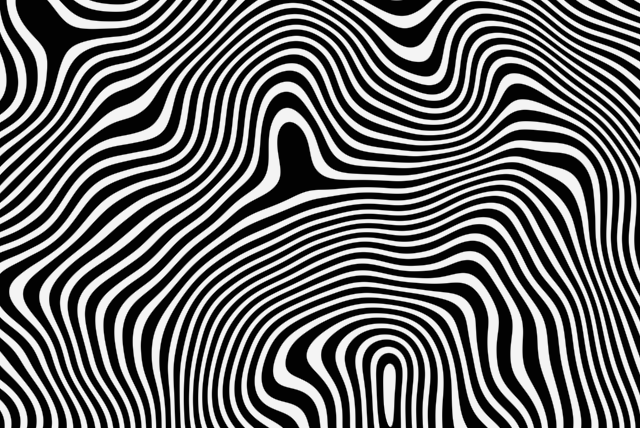
This pattern is drawn by a WebGL 1 fragment shader. Its source:

```glsl
precision highp float;
// Flowing black and white stripes, like bent zebra bands.
// A ring field around one focus is bent by a swell and two octaves of
// gradient noise, then cut into bands with edges smoothed by its slope.

uniform vec2 u_resolution;

const vec3 INK = vec3(0.008);
const vec3 PAPER = vec3(0.957);

const vec2 FOCUS = vec2(0.91, 0.11);   // ring centre, in canvas heights
const float CORE_SOFTNESS = 0.015;     // rounds the tip of the ring cone
const float BANDS = 27.0;              // stripes per canvas height
const float PAPER_SHARE = 0.435;       // light part of one stripe period
const float EDGE_WIDTH = 1.3;          // edge softness in output samples

const float SWELL_HEIGHT = 0.07;
const float SWELL_LENGTH = 0.57;
const float SWELL_CREST = 0.69;
const float SWELL_TILT = 0.15;

const float BROAD_SCALE = 2.0;
const float BROAD_BEND = 0.28;
const float FINE_SCALE = 4.3;
const float FINE_BEND = 0.105;
const vec2 SEED = vec2(17.3, 41.7);
const vec2 AXIS_SHIFT = vec2(53.1, 29.6);

const float TAU = 6.2831853;

// Sine-free hash giving a gradient in [-1, 1]
vec2 hashGradient(vec2 cell) {
  vec3 h = fract(cell.xyx * vec3(0.1031, 0.1030, 0.0973));
  h += dot(h, h.yzx + 33.33);
  return 2.0 * fract((h.xx + h.yz) * h.zy) - 1.0;
}

float gradientNoise(vec2 p) {
  vec2 i = floor(p);
  vec2 f = p - i;
  vec2 u = f * f * f * (f * (f * 6.0 - 15.0) + 10.0);
  float a = dot(hashGradient(i), f);
  float b = dot(hashGradient(i + vec2(1.0, 0.0)), f - vec2(1.0, 0.0));
  float c = dot(hashGradient(i + vec2(0.0, 1.0)), f - vec2(0.0, 1.0));
  float d = dot(hashGradient(i + vec2(1.0, 1.0)), f - vec2(1.0, 1.0));
  return mix(mix(a, b, u.x), mix(c, d, u.x), u.y);
}

vec2 noisePair(vec2 p) {
  return vec2(gradientNoise(p), gradientNoise(p + AXIS_SHIFT));
}

// Bends the plane: regular swell plus broad and fine noise
vec2 bend(vec2 p) {
  float phase = (p.x + SWELL_TILT * (p.y - 0.5) - SWELL_CREST) / SWELL_LENGTH;
  vec2 q = p - vec2(0.0, SWELL_HEIGHT * cos(TAU * phase));
  q += BROAD_BEND * noisePair(p * BROAD_SCALE + SEED);
  q += FINE_BEND * noisePair(p * FINE_SCALE + SEED.yx);
  return q;
}

// Stripe count from the focus outward
float stripeField(vec2 p, vec2 centre) {
  vec2 d = bend(p) - centre;
  return BANDS * sqrt(dot(d, d) + CORE_SOFTNESS * CORE_SOFTNESS);
}

void main() {
  float texel = 1.0 / u_resolution.y;
  vec2 p = gl_FragCoord.xy * texel;
  vec2 centre = bend(FOCUS);

  // Field and its slope per output sample
  float field = stripeField(p, centre);
  vec2 slope = vec2(stripeField(p + vec2(texel, 0.0), centre),
                    stripeField(p + vec2(0.0, texel), centre)) - field;

  // Light band in the middle of each period
  float fromMiddle = abs(fract(field) - 0.5);
  float edge = max(length(slope) * EDGE_WIDTH, 0.0001);
  float light = clamp(0.5 + (0.5 * PAPER_SHARE - fromMiddle) / edge, 0.0, 1.0);

  gl_FragColor = vec4(mix(INK, PAPER, light), 1.0);
}
```
